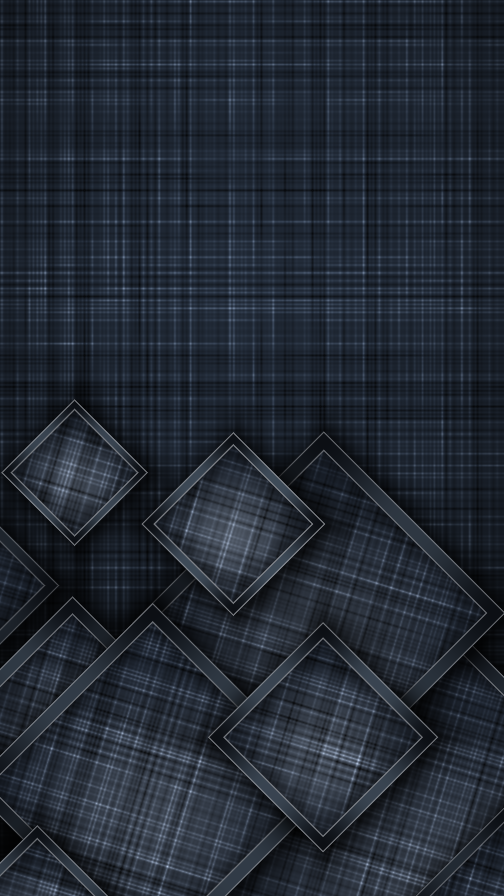
Write a WebGL 1 fragment shader that draws this background.

```glsl
precision highp float;
// Dark woven cloth with overlapping, softly lit diamond panels in thin metal frames.
uniform vec2 u_resolution;

#define THREAD 0.0078
#define WEAVE_TILT 0.3
#define SHADOW_SIZE 0.055
#define SHADOW_DEPTH 0.66
#define FRAME_MAX 0.027
#define LINE_WIDTH 0.0013
#define CLOTH_COLOR vec3(0.112, 0.143, 0.188)
#define THREAD_COLOR vec3(0.37, 0.375, 0.385)
#define PANEL_DARK vec3(0.092, 0.117, 0.157)
#define PANEL_LIGHT vec3(0.285, 0.318, 0.368)
#define STEEL_COLOR vec3(0.255, 0.305, 0.360)
#define EDGE_COLOR vec3(0.58, 0.59, 0.61)

float hash(vec2 n) {
  return fract(sin(dot(n, vec2(127.1, 311.7))) * 43758.5453);
}

// One direction of threads, light or dark, each fading in and out along its length.
float threads(float across, float along, float seed) {
  float cell = floor(across / THREAD);
  float profile = 1.0 - abs(2.0 * fract(across / THREAD) - 1.0);
  float s = along * 11.0 + 9.0 * hash(vec2(cell, seed));
  float fade = mix(hash(vec2(cell, floor(s) + seed)),
                   hash(vec2(cell, floor(s) + 1.0 + seed)),
                   smoothstep(0.0, 1.0, fract(s)));
  float strength = hash(vec2(cell, seed + 3.7));
  return profile * (1.7 * strength - 0.75) * (0.4 + 0.9 * fade);
}

float weave(vec2 p) {
  return threads(p.x, p.y, 1.0) + threads(p.y, p.x, 17.0);
}

// Tints a base colour by the weave: dark gaps and pale raised threads.
vec3 woven(vec3 base, float w) {
  float raised = max(w, 0.0);
  return base * max(1.0 + 0.65 * w, 0.25) + THREAD_COLOR * 0.2 * raised * raised;
}

vec3 cloth(vec2 p, float height) {
  float side = 2.0 * p.x - 1.0;
  float rise = p.y / height - 0.7;
  float light = 1.08 - 0.25 * side * side - 1.6 * rise * rise;
  return light * woven(CLOTH_COLOR, weave(p));
}

// Signed distance to a rectangle turned by 45 degrees; size is measured on the diagonals.
float diamond(vec2 q, vec2 size) {
  vec2 d = abs(vec2(q.x - q.y, q.x + q.y)) - size;
  return max(d.x, d.y) * 0.7071;
}

// Lays one framed panel, with its shadow, over the colour below.
vec3 panel(vec3 below, vec2 p, vec2 center, vec2 size, float glow) {
  vec2 q = p - center;
  float px = 1.0 / u_resolution.x;
  float d = diamond(q, size);
  float frame = min(0.1 * size.x, FRAME_MAX);

  // Shadow
  float gap = max(diamond(q - vec2(0.008, -0.004), size), 0.0) / SHADOW_SIZE;
  vec3 col = below * (1.0 - SHADOW_DEPTH * exp(-gap * 1.4 - gap * gap));

  // Woven face, lit from its lower middle
  float c = cos(WEAVE_TILT), s = sin(WEAVE_TILT);
  float w = weave(mat2(c, s, -s, c) * q + center);
  float reach = length(q + vec2(0.0, 0.12 * size.x)) / max(size.x, size.y);
  float light = glow * (1.0 - smoothstep(0.0, 1.0, reach));
  vec3 face = woven(mix(PANEL_DARK, PANEL_LIGHT, light), w);
  face *= 0.7 + 0.3 * smoothstep(0.0, 0.04, -d - frame);

  // Steel frame, bright at the middle of each side
  vec2 along = abs(vec2(q.x - q.y, q.x + q.y)) / size;
  float shine = 1.0 - smoothstep(0.1, 0.95, min(along.x, along.y));
  vec3 steel = mix(PANEL_DARK * 0.5, STEEL_COLOR, shine * (0.25 + 0.7 * glow));
  vec3 body = mix(face, steel, smoothstep(-px, px, d + frame));

  // Fine lines on both edges of the frame
  float rim = min(abs(d + LINE_WIDTH), abs(d + frame));
  float line = 1.0 - smoothstep(LINE_WIDTH - 0.5 * px, LINE_WIDTH + 0.5 * px, rim);
  body = mix(body, EDGE_COLOR, line * (0.42 + 0.35 * glow));
  return mix(col, body, 1.0 - smoothstep(-0.5 * px, 0.5 * px, d));
}

void main() {
  vec2 p = gl_FragCoord.xy / u_resolution.x;
  vec3 col = cloth(p, u_resolution.y / u_resolution.x);

  // Panels from back to front
  col = panel(col, p, vec2(0.868, 0.018), vec2(0.55), 0.6);
  col = panel(col, p, vec2(1.0, -0.034), vec2(0.21), 0.25);
  col = panel(col, p, vec2(0.633, 0.552), vec2(0.361, 0.38), 0.55);
  col = panel(col, p, vec2(-0.093, 0.616), vec2(0.211), 0.15);
  col = panel(col, p, vec2(0.144, 0.343), vec2(0.252), 0.6);
  col = panel(col, p, vec2(0.303, 0.218), vec2(0.364), 0.65);
  col = panel(col, p, vec2(0.074, -0.051), vec2(0.192), 0.7);
  col = panel(col, p, vec2(0.463, 0.738), vec2(0.183), 1.0);
  col = panel(col, p, vec2(0.641, 0.315), vec2(0.229), 0.85);
  col = panel(col, p, vec2(0.148, 0.840), vec2(0.146), 0.85);

  gl_FragColor = vec4(col, 1.0);
}
```
